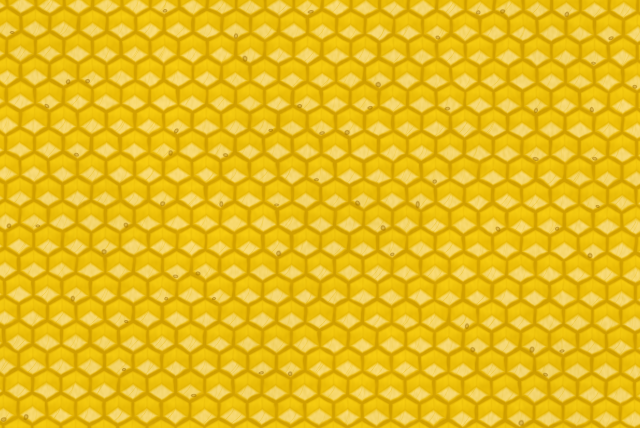
Write a WebGL 2 fragment shader that draws this pattern.

```glsl
#version 300 es
precision highp float;

uniform vec2 u_resolution;
out vec4 outColor;

const float CELL_WIDTH = 0.067;         // in canvas heights
const float ROW_STRETCH = 1.031;        // flattens the hexagons a little
const float TILT = 0.008;
const vec2 ANCHOR = vec2(0.549, 0.604); // centre of one cell
const float WALL_HALF = 0.078;          // in cell widths, as all below
const vec2 FACET_CENTER = vec2(0.0, -0.235);
const vec2 FACET_HALF = vec2(0.40, 0.285);
const float WOBBLE = 0.045;
const float FLECK_CHANCE = 0.17;

const vec3 WALL_DARK = vec3(0.81, 0.62, 0.0);
const vec3 WALL_EDGE = vec3(0.88, 0.69, 0.01);
const vec3 GOLD = vec3(0.91, 0.73, 0.02);
const vec3 BRIGHT_GOLD = vec3(0.955, 0.79, 0.06);
const vec3 FACET_RIM = vec3(0.95, 0.81, 0.29);
const vec3 FACET_PALE = vec3(0.965, 0.85, 0.46);
const vec3 FLECK_BROWN = vec3(0.62, 0.43, 0.0);

vec2 hash2(vec2 p) {
  vec3 h = fract(vec3(p.xyx) * vec3(0.1031, 0.1030, 0.0973));
  h += dot(h, h.yzx + 33.33);
  return fract((h.xx + h.yz) * h.zy);
}

float cornerGradient(vec2 cell, vec2 corner, vec2 f) {
  return dot(hash2(cell + corner) * 2.0 - 1.0, f - corner);
}

float gradientNoise(vec2 p) {
  vec2 i = floor(p), f = p - i;
  vec2 w = f * f * f * (f * (f * 6.0 - 15.0) + 10.0);
  vec2 e = vec2(0.0, 1.0);
  return mix(mix(cornerGradient(i, e.xx, f), cornerGradient(i, e.yx, f), w.x),
             mix(cornerGradient(i, e.xy, f), cornerGradient(i, e.yy, f), w.x), w.y);
}

// Offset from the nearest hexagon centre, and that hexagon's index
vec4 hexCell(vec2 p) {
  vec2 size = vec2(1.0, 1.7320508);
  vec2 a = p - size * floor(p / size + 0.5);
  vec2 b = p - size * (floor(p / size) + 0.5);
  vec2 q = dot(a, a) < dot(b, b) ? a : b;
  return vec4(q, floor(2.0 * (p - q) / size + 0.5));
}

float hexEdgeDistance(vec2 q) {
  q = abs(q);
  return 0.5 - max(q.x, dot(q, vec2(0.5, 0.8660254)));
}

float stroke(float d, float halfWidth, float soft) {
  return 1.0 - smoothstep(halfWidth - soft, halfWidth + soft, abs(d));
}

void main() {
  vec2 p = gl_FragCoord.xy / u_resolution.y - ANCHOR;
  float pixel = 1.0 / (u_resolution.y * CELL_WIDTH);
  vec2 u = vec2(p.x - TILT * p.y, (p.y + TILT * p.x) * ROW_STRETCH) / CELL_WIDTH;
  vec2 grain = vec2(gradientNoise(u * 2.3 + 40.0), gradientNoise(u * 2.3 + 91.0));
  float fine = gradientNoise(u * vec2(9.0, 5.0) + 17.0);

  vec4 cell = hexCell(u + WOBBLE * grain);
  vec2 q = cell.xy;
  vec2 rndA = hash2(cell.zw + 101.0);
  vec2 rndB = hash2(cell.zw + 237.0);
  vec2 rndC = hash2(cell.zw + 359.0);

  // Upper panels of the cell, left one slightly lighter
  float glow = smoothstep(-0.15, 0.32, q.y - 0.35 * abs(q.x)) + 0.5 * grain.x;
  glow -= 0.18 * smoothstep(-0.06, 0.06, q.x);
  vec3 color = mix(GOLD, BRIGHT_GOLD, clamp(glow + 0.2 * rndA.x, 0.0, 1.0));
  color = mix(color, WALL_EDGE, 0.35 * stroke(q.x, 0.02, 0.04) * step(0.0, q.y));

  // Pale diamond facet at the base
  vec2 f = q - FACET_CENTER - 0.04 * (rndA - 0.5);
  vec2 facetHalf = FACET_HALF * (0.93 + 0.16 * rndB.x);
  float inside = (1.0 - dot(abs(f) / facetHalf, vec2(1.0)) + 0.12 * grain.y) * 0.23;
  float facet = smoothstep(-0.025 - pixel * 0.5, 0.025 + pixel * 0.5, inside);
  color = mix(color, WALL_EDGE, 0.55 * stroke(inside + 0.04, 0.02, 0.04));
  float pale = smoothstep(0.0, 0.09, inside) * (0.65 + 0.35 * rndB.y) + 0.5 * fine;
  vec3 facetColor = mix(FACET_RIM, FACET_PALE, clamp(pale, 0.0, 1.0));

  // Fine curved scratches on the facet
  for (int i = 0; i < 2; i++) {
    vec2 r = hash2(cell.zw + 53.0 * float(i) + 411.0);
    float curve = f.x - (r.x - 0.5) * 0.4 - f.y * (r.y * 1.1 - 0.2) + f.y * f.y * 0.8;
    facetColor = mix(facetColor, GOLD, 0.5 * r.y * stroke(curve, 0.012, 0.012 + pixel * 0.5));
  }
  color = mix(color, facetColor, facet);

  // Wax walls along the hexagon edges
  float edge = hexEdgeDistance(q) + 0.03 * grain.y;
  float wall = stroke(edge, WALL_HALF, 0.028 + pixel * 0.5);
  float core = 1.0 - smoothstep(0.015, 0.09, edge);
  vec3 wallColor = mix(WALL_EDGE, WALL_DARK, clamp(core + 0.7 * grain.x, 0.0, 1.0));
  color = mix(color, wallColor, wall * 0.95);

  // Occasional brown curls of wax near the lower corners
  vec2 fleckAt = vec2((rndC.x - 0.5) * 0.5, -0.40 + 0.18 * abs(rndC.x - 0.5));
  vec2 g = (q - fleckAt) * vec2(1.0, 0.75 + 0.8 * rndC.y) + 0.05 * grain;
  float ring = stroke(length(g) - 0.065, 0.015, 0.015 + pixel * 0.5);
  float body = 1.0 - smoothstep(0.03, 0.08, length(g));
  float present = step(rndB.y, FLECK_CHANCE);
  color = mix(color, FLECK_BROWN, present * (0.6 * ring + 0.3 * body));

  // Broad unevenness and fine grain
  color *= 1.0 + 0.025 * gradientNoise(u * 0.22 + 7.0) + 0.025 * fine;
  outColor = vec4(clamp(color, 0.0, 1.0), 1.0);
}
```
